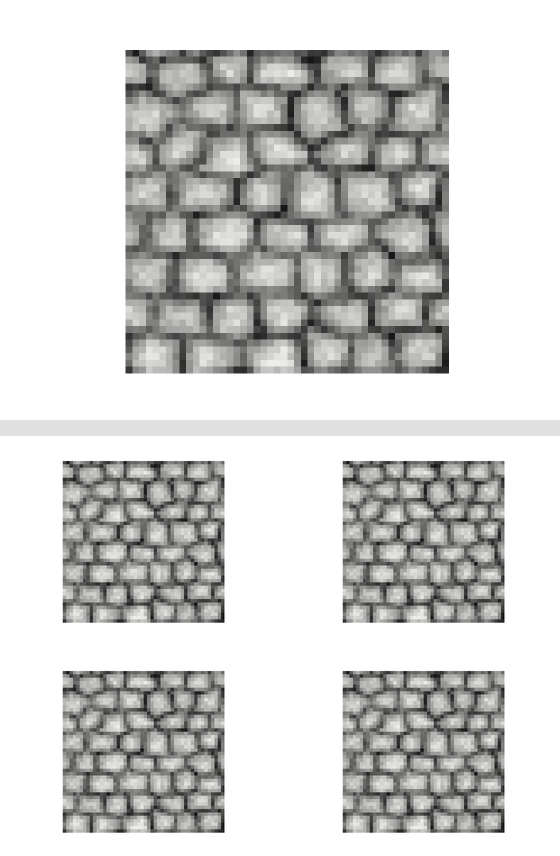
Top: one tile. Bottom: repeated 2 by 2.
A Shadertoy shader for this texture:

```glsl
float hash(vec2 p) {
    return fract(sin(dot(p, vec2(127.1, 311.7))) * 43758.5453);
}

// Value noise that wraps after a whole number of cells
float wrapNoise(vec2 p, float period) {
    vec2 i = floor(p), f = fract(p);
    f = f * f * (3.0 - 2.0 * f);
    vec2 a = mod(i, period), b = mod(i + 1.0, period);
    return mix(mix(hash(a), hash(vec2(b.x, a.y)), f.x),
               mix(hash(vec2(a.x, b.y)), hash(b), f.x), f.y);
}

// Grey of one block in the 48 x 48 wall
float stoneTone(vec2 block) {
    vec2 stones = vec2(6.0, 8.0);
    vec2 p = (block + 0.5) / 48.0 * stones;
    vec2 home = floor(p), nearestOffset = vec2(0.0);
    float nearest = 9.0, second = 9.0, stoneShade = 0.0;

    // Staggered rows of boxy cells
    for (int y = -2; y <= 2; y++) {
        for (int x = -2; x <= 2; x++) {
            vec2 cell = home + vec2(x, y);
            vec2 id = mod(cell, stones);
            vec2 jitter = vec2(hash(id + 3.7), hash(id + 19.3)) - 0.5;
            vec2 site = cell + 0.5 + jitter * vec2(0.6, 0.42);
            site.x += 0.5 * mod(id.y, 2.0);
            vec2 offset = p - site;
            vec2 sq = offset * offset;
            float d = sqrt(sqrt(dot(sq, sq))) - 0.16 * hash(id + 41.9);
            if (d < nearest) {
                second = nearest;
                nearest = d;
                nearestOffset = offset;
                stoneShade = hash(id + 67.1) - 0.5;
            } else {
                second = min(second, d);
            }
        }
    }

    // Dark joints, rounded faces, light towards the lower right
    float inset = 3.5 * (second - nearest);
    float joint = exp(-0.95 * inset);
    float tone = 0.88 - 0.68 * joint;
    tone += (1.0 - joint) * (0.12 * dot(nearestOffset, vec2(1.0, -0.7)) + 0.07 * stoneShade);

    // Uneven joints and grain
    tone += 0.3 * joint * (wrapNoise(block / 3.0 + 0.4, 16.0) - 0.5);
    tone += 0.12 * (wrapNoise(block / 2.0 + 0.3, 24.0) - 0.5);
    tone += 0.14 * (hash(block + 0.5) - 0.5);
    return clamp(tone, 0.09, 0.93);
}

void mainImage(out vec4 fragColor, in vec2 fragCoord) {
    vec3 sum = vec3(0.0);

    // Four samples smooth the block edges
    for (int i = 0; i < 4; i++) {
        vec2 shift = vec2(i % 2, i / 2) * 0.5 - 0.25;
        vec2 uv = (fragCoord + shift) / iResolution.y;
        vec2 wall = (uv - vec2(0.299, 0.111)) / 0.77;
        vec3 color = vec3(1.0);
        if (all(greaterThanEqual(wall, vec2(0.0))) && all(lessThan(wall, vec2(1.0)))) {
            color = stoneTone(floor(wall * 48.0)) * vec3(1.0, 1.0, 0.99);
        }
        sum += color;
    }
    fragColor = vec4(sum / 4.0, 1.0);
}
```
